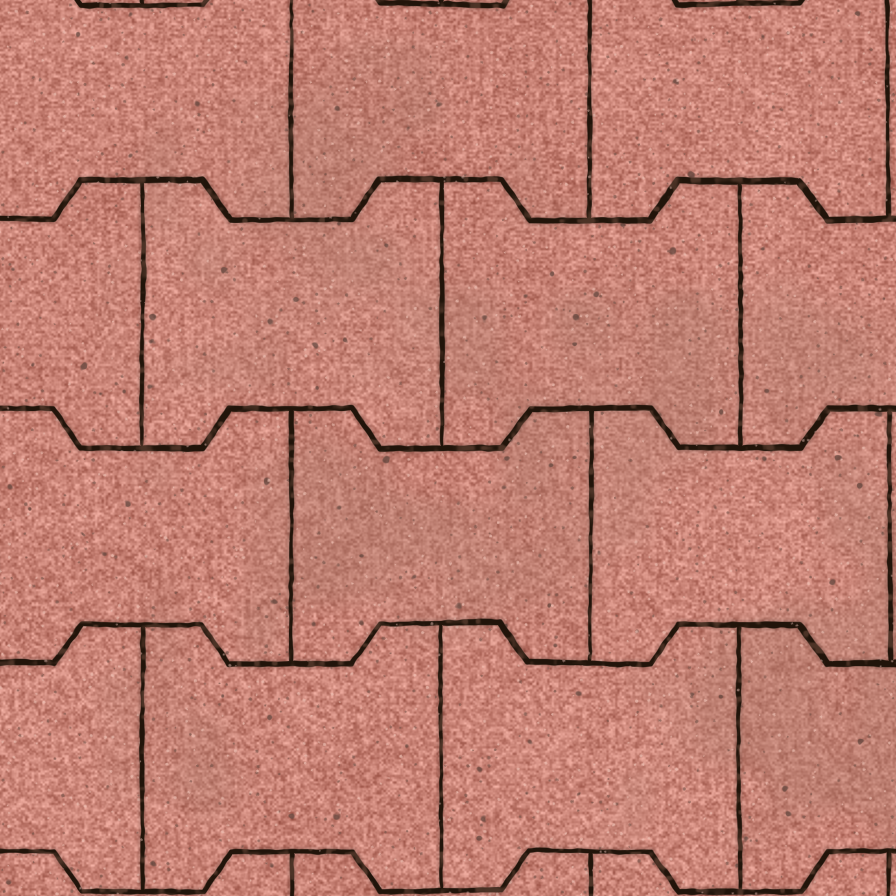
A WebGL 1 fragment shader for this texture:

```glsl
precision highp float;
// Red interlocking concrete pavers in a running bond, three across.
// Joints are distances to a folded trapezoid wave and to staggered uprights;
// layered value noise and scattered specks give the gritty, worn surface.

uniform vec2 u_resolution;

const float COLUMNS = 3.0;
const float ROW_PITCH = 0.2475;
const float FIRST_JOINT = 0.0275;    // height of joint 0
const float ODD_SHIFT = 0.007;       // odd joints sit slightly higher
const float CREST_EVEN = 0.325;      // x of a crest on even joints
const float CREST_ODD = 0.158;       // x of a crest on odd joints
const float WAVE_HEIGHT = 0.0222;    // half the step of the wave
const float FLAT_END = 0.0675;       // crest centre to start of slope
const float SLOPE_END = 0.0985;      // crest centre to end of slope
const float BED_HALF_WIDTH = 0.0029;
const float UPRIGHT_HALF_WIDTH = 0.0023;
const float WANDER = 0.0035;
const float GRAIN_CONTRAST = 2.3;

const vec3 STONE = vec3(0.79, 0.515, 0.465);
const vec3 TONE_STEP = vec3(0.075, 0.08, 0.08);
const vec3 WEATHERED = vec3(0.67, 0.49, 0.43);
const vec3 PIT = vec3(0.45, 0.32, 0.28);
const vec3 CHIP = vec3(0.93, 0.75, 0.70);
const vec3 JOINT_DARK = vec3(0.13, 0.08, 0.04);
const vec3 JOINT_DUST = vec3(0.30, 0.20, 0.15);

float hash(vec2 p) {
  return fract(sin(dot(p, vec2(127.1, 311.7))) * 43758.5453);
}

float noise(vec2 p) {
  vec2 i = floor(p), f = fract(p);
  f = f * f * (3.0 - 2.0 * f);
  return mix(mix(hash(i), hash(i + vec2(1.0, 0.0)), f.x),
             mix(hash(i + vec2(0.0, 1.0)), hash(i + 1.0), f.x), f.y);
}

float segment(vec2 p, vec2 a, vec2 b) {
  vec2 pa = p - a, ba = b - a;
  return length(pa - ba * clamp(dot(pa, ba) / dot(ba, ba), 0.0, 1.0));
}

// Distance to the nearest of evenly spaced values
float periodic(float x) {
  return abs(fract(x * COLUMNS + 0.5) - 0.5) / COLUMNS;
}

// Soft dots, at most one per cell
float specks(vec2 p, float cells, float chance, float size) {
  vec2 q = p * cells, id = floor(q);
  vec2 centre = 0.3 + 0.4 * vec2(hash(id + 3.7), hash(id + 9.2));
  float radius = size * (0.4 + 0.6 * hash(id + 5.1));
  float dist = length(fract(q) - centre) + 0.12 * (noise(q * 6.0) - 0.5);
  float blur = max(0.05, cells / u_resolution.y);
  return step(hash(id), chance) * (1.0 - smoothstep(radius - blur, radius + blur, dist));
}

void main() {
  vec2 p = gl_FragCoord.xy / u_resolution;
  float soft = max(0.0009, 0.8 / u_resolution.y);

  // Hand-laid wander plus crumbled edges
  vec2 q = p + WANDER * (vec2(noise(p * 7.0), noise(p * 7.0 + 31.0)) - 0.5);
  q += 0.0016 * (vec2(noise(p * 110.0), noise(p * 110.0 + 57.0)) - 0.5);

  // Wavy bed joints; counting those below gives the row
  float joint = 1.0;
  float row = -2.0;
  for (int i = -1; i < 5; i++) {
    float k = float(i);
    float odd = mod(k, 2.0);
    float x = periodic(q.x - mix(CREST_EVEN, CREST_ODD, odd));
    float y = q.y - FIRST_JOINT - k * ROW_PITCH - odd * ODD_SHIFT;
    vec2 top = vec2(FLAT_END, WAVE_HEIGHT), low = vec2(SLOPE_END, -WAVE_HEIGHT);
    float d = segment(vec2(x, y), top, low);
    d = min(d, segment(vec2(x, y), vec2(0.0, top.y), top));
    d = min(d, segment(vec2(x, y), low, vec2(0.5 / COLUMNS, low.y)));
    float width = BED_HALF_WIDTH + 0.0016 * (noise(vec2(p.x * 9.0, k * 5.3)) - 0.4);
    joint = min(joint, d - width);
    row += step(mix(top.y, low.y, clamp((x - top.x) / (low.x - top.x), 0.0, 1.0)), y);
  }

  // Upright joints stand in the troughs of the bed below
  float trough = mix(CREST_ODD, CREST_EVEN, mod(row, 2.0));
  float along = q.x - trough + 0.003 * (hash(vec2(row, 2.3)) - 0.5);
  float column = floor(along * COLUMNS);
  float uprightWidth = UPRIGHT_HALF_WIDTH + 0.0014 * (noise(p * vec2(6.0, 22.0)) - 0.5);
  joint = min(joint, periodic(along) - uprightWidth);

  // Stone: fine grain, block tint and weathering
  float grain = noise(p * 270.0) + noise(p * 410.0 + 17.0) - 1.0;
  float mottle = noise(p * 24.0) + noise(p * 60.0) - 1.0;
  float tint = hash(vec2(column, row) + 0.5) - 0.5;
  vec3 colour = STONE + TONE_STEP * (GRAIN_CONTRAST * grain + 0.35 * mottle + 0.3 * tint);
  float patches = 0.65 * noise(p * 5.0 + 4.0) + 0.35 * noise(p * 17.0);
  colour = mix(colour, WEATHERED, 0.32 * smoothstep(0.5, 0.85, patches));

  // Pits and pale chips
  colour = mix(colour, PIT, 0.65 * specks(p, 120.0, 0.08, 0.22));
  colour = mix(colour, PIT * 0.85, 0.75 * specks(p + 0.37, 38.0, 0.07, 0.13));
  colour = mix(colour, CHIP, 0.7 * specks(p + 0.71, 130.0, 0.09, 0.22));

  // Dirt beside the joints, then the joints with dusty grit
  colour *= 1.0 - 0.12 * (1.0 - smoothstep(0.0, 0.005, joint));
  vec3 filling = mix(JOINT_DARK, JOINT_DUST, smoothstep(0.45, 0.9, noise(p * 150.0)));
  filling = mix(filling, CHIP * 0.75, 0.7 * specks(p, 150.0, 0.07, 0.25));
  colour = mix(filling, colour, smoothstep(-soft, soft, joint));

  gl_FragColor = vec4(colour, 1.0);
}
```
